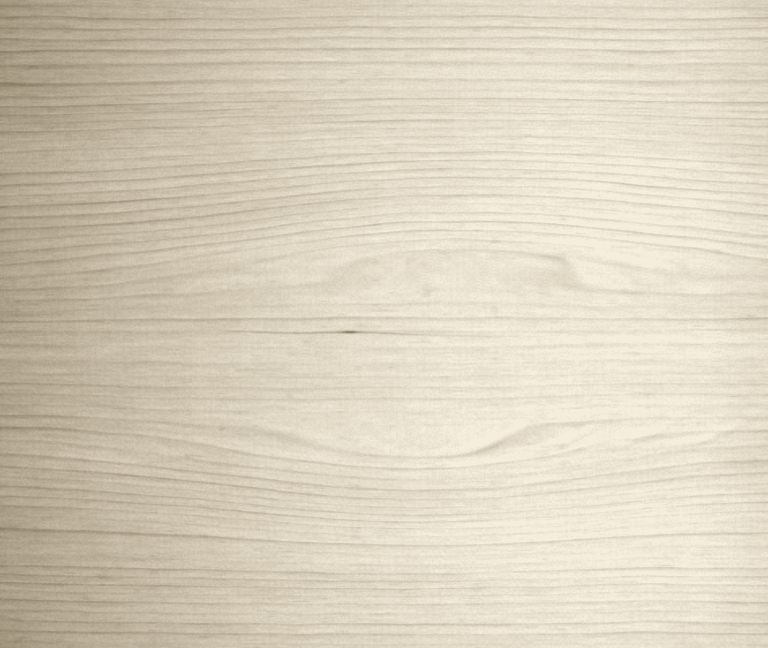
Write a WebGL 2 fragment shader that draws this texture.

```glsl
#version 300 es
precision highp float;
// Pale wood veneer: horizontal growth rings bent by an arch above and a sag
// below the middle, with fine fibres, pores, a small crack and soft side light.
// Rings are the fractional part of a warped height; the rest is value noise.

uniform vec2 u_resolution;
out vec4 fragColor;

float hash(vec2 p) {
    return fract(sin(dot(p, vec2(127.1, 311.7))) * 43758.5453);
}

float noise(vec2 p) {
    vec2 i = floor(p), f = fract(p);
    f = f * f * (3.0 - 2.0 * f);
    return mix(mix(hash(i), hash(i + vec2(1, 0)), f.x),
               mix(hash(i + vec2(0, 1)), hash(i + vec2(1, 1)), f.x), f.y);
}

float bell(float x) {
    return exp(-x * x);
}

// Height across the board, bent into the two cathedral figures
float warpedHeight(vec2 p) {
    float above = p.y - 0.62;
    float arch = 0.075 * bell(above / (above > 0.0 ? 0.18 : 0.055)) * bell((p.x - 0.72) / 0.48);
    float below = p.y - 0.29;
    float sag = 0.058 * bell(below / (below > 0.0 ? 0.05 : 0.13)) * bell((p.x - 0.64) / 0.38);
    float wobble = 0.011 * noise(p * vec2(3.0, 9.0)) + 0.003 * noise(p * vec2(13.0, 35.0));
    return p.y - arch + sag + wobble;
}

// Soft band that darkens slowly and ends in a sharper edge
float rings(float phase, float x) {
    float id = floor(phase), f = fract(phase);
    float edge = clamp(1.5 * fwidth(phase), 0.16, 0.4);
    float fall = 1.0 - smoothstep(1.0 - edge, 1.0, f);
    float band = smoothstep(0.1, 0.9, f) * fall;
    float core = smoothstep(0.58, 0.84, f) * fall;
    float strength = 0.25 + 0.75 * hash(vec2(id, 3.0));
    strength *= 0.55 + 0.8 * noise(vec2(x * 5.0, id * 7.3));
    return strength * (0.45 * band + 0.75 * core);
}

// Tapered stroke with a slanted axis
float streak(vec2 p, vec2 centre, float slope, vec2 size) {
    vec2 d = p - centre;
    d.y -= slope * d.x;
    return bell(d.x / size.x) * bell(d.y / size.y);
}

void main() {
    vec2 uv = gl_FragCoord.xy / u_resolution;
    vec2 p = gl_FragCoord.xy / u_resolution.y;
    float height = warpedHeight(p);

    // Side light, dim at the left and slightly at the borders
    float light = 1.06 - 0.9 * pow(abs(uv.x - 0.78) / 0.78, 1.8);
    light -= 0.14 * pow(abs(uv.y - 0.45) * 2.0, 3.0);
    light -= 0.08 * smoothstep(0.9, 1.0, uv.x);

    // Growth rings and broad tonal drift
    float phase = height * 58.0 + 1.3 * noise(vec2(height * 14.0, 2.0));
    light -= 0.27 * rings(phase, p.x);
    light += 0.14 * (noise(vec2(p.x * 1.8, height * 17.0)) - 0.5);

    // Fibres, short pores and speckle
    vec2 grain = vec2(p.x, mix(p.y, height, 0.7));
    light += 0.13 * (noise(grain * vec2(12.0, 190.0)) - 0.5);
    light += 0.12 * (noise(grain * vec2(55.0, 330.0) + 40.0) - 0.5);
    light -= 0.12 * smoothstep(0.8, 0.98, noise(grain * vec2(38.0, 240.0) + 90.0));
    light += 0.15 * (noise(p * 400.0) - 0.5);

    // Pale flares with shaded lower edges at the tips of the figures
    for (int i = 0; i < 4; i++) {
        float k = float(i);
        vec2 tip = vec2(0.75 + 0.115 * k, 0.318 + 0.004 * k);
        float bend = 0.35 + 2.0 * (p.x - tip.x);
        light += 0.15 * streak(p, tip, bend, vec2(0.05, 0.006));
        light -= 0.13 * streak(p, tip - vec2(0.0, 0.011), bend, vec2(0.06, 0.004));
    }
    light += 0.16 * streak(p, vec2(0.97, 0.602), -0.2, vec2(0.09, 0.008));
    light -= 0.16 * streak(p, vec2(0.95, 0.592), -0.17, vec2(0.08, 0.004));
    light += 0.13 * streak(p, vec2(0.18, 0.288), -0.22, vec2(0.09, 0.01));

    // Hairline crack with a dark knot
    vec2 crack = vec2(0.54, 0.486 + 0.004 * (noise(vec2(p.x * 9.0, 5.0)) - 0.5));
    light -= 0.38 * streak(p, crack, -0.018, vec2(0.22, 0.0018));
    light -= 0.75 * streak(p, crack, -0.03, vec2(0.012, 0.0024));

    vec3 colour = mix(vec3(0.65, 0.60, 0.51), vec3(0.94, 0.91, 0.84), min(light, 1.08));
    fragColor = vec4(clamp(colour, 0.0, 1.0), 1.0);
}
```
